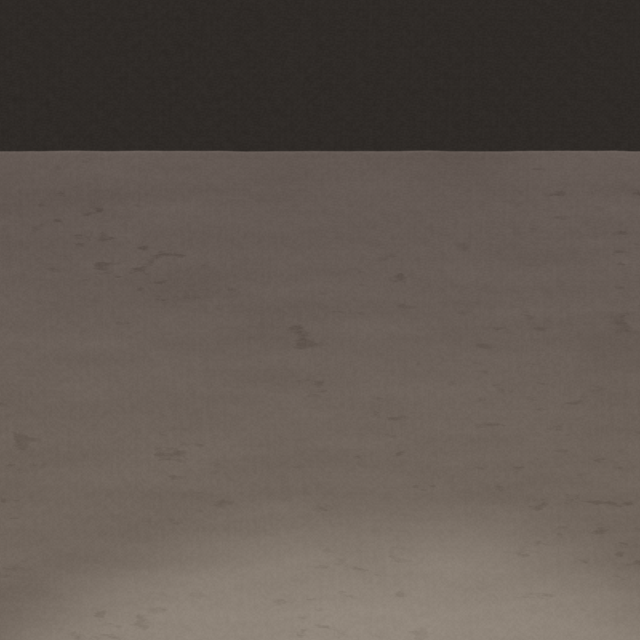
Reproduce this background procedurally as a WebGL 1 fragment shader.

```glsl
precision highp float;

uniform vec2 u_resolution;

#define EDGE_HEIGHT 0.764
#define GLOW_CENTER 0.58
#define GLOW_HEIGHT 0.195
#define GLOW_CURVE 0.55
#define GRAIN_CELLS 400.0
#define GRAIN_AMOUNT 0.022
#define STREAK_AMOUNT 0.035
#define FLECK_AMOUNT 0.045

const vec3 DARK_BAND = vec3(0.185, 0.168, 0.155);
const vec3 WALL_TOP = vec3(0.388, 0.347, 0.325);
const vec3 WALL_LOW = vec3(0.438, 0.396, 0.361);
const vec3 GLOW_COLOR = vec3(0.565, 0.525, 0.482);

float hash(vec2 p) {
  return fract(sin(dot(p, vec2(127.1, 311.7))) * 43758.55);
}

float valueNoise(vec2 p) {
  vec2 cell = floor(p);
  vec2 f = fract(p);
  f = f * f * (3.0 - 2.0 * f);
  float low = mix(hash(cell), hash(cell + vec2(1.0, 0.0)), f.x);
  float high = mix(hash(cell + vec2(0.0, 1.0)), hash(cell + 1.0), f.x);
  return mix(low, high, f.y);
}

float fbm(vec2 p) {
  float sum = 0.0;
  float weight = 0.5;
  for (int i = 0; i < 5; i++) {
    sum += weight * valueNoise(p);
    p = mat2(1.92, 0.15, -0.15, 1.92) * p + 17.3;
    weight *= 0.5;
  }
  return sum;
}

// Plaster tone with a soft arch of light at the bottom
vec3 wallLight(vec2 uv) {
  vec3 wall = mix(WALL_LOW, WALL_TOP, smoothstep(0.15, 0.72, uv.y));
  float side = uv.x - GLOW_CENTER;
  float arch = GLOW_HEIGHT - GLOW_CURVE * side * side;
  arch += 0.025 * (fbm(uv * 5.0) - 0.5);
  float glow = 0.7 * smoothstep(-0.07, 0.09, arch - uv.y);
  glow += 0.3 * smoothstep(0.0, 0.22, arch - uv.y);
  return mix(wall, GLOW_COLOR, glow);
}

// Horizontal streaks, cloudy stains and small dark flecks
float wallTexture(vec2 uv) {
  vec2 warped = uv + 0.02 * vec2(0.0, fbm(uv * 6.0));
  float streaks = fbm(warped * vec2(7.0, 38.0)) - 0.48;
  float stains = fbm(uv * vec2(4.0, 7.0) + 31.0) - 0.48;
  float patches = smoothstep(0.4, 0.65, fbm(uv * 7.0 + 9.0));
  float flecks = smoothstep(0.62, 0.8, fbm(warped * vec2(32.0, 75.0) + 5.0));
  return STREAK_AMOUNT * (streaks + 0.8 * stains) - FLECK_AMOUNT * flecks * patches;
}

void main() {
  vec2 uv = gl_FragCoord.xy / u_resolution;
  float pixel = 1.0 / u_resolution.y;

  vec3 wall = wallLight(uv) + wallTexture(uv);

  // Slightly uneven border with a thin pale rim
  float border = EDGE_HEIGHT + 0.0025 * (fbm(vec2(uv.x * 18.0, 2.0)) - 0.5);
  float below = border - uv.y;
  wall += 0.025 * smoothstep(0.006, 0.0, below);
  float blur = max(pixel, 0.0015);
  vec3 color = mix(DARK_BAND, wall, smoothstep(-blur, blur, below));

  // Fine grain over both surfaces
  float grain = valueNoise(uv * GRAIN_CELLS) - 0.5;
  grain += 0.6 * (valueNoise(uv * GRAIN_CELLS * 0.47 + 53.0) - 0.5);
  color += GRAIN_AMOUNT * grain;

  gl_FragColor = vec4(color, 1.0);
}
```
